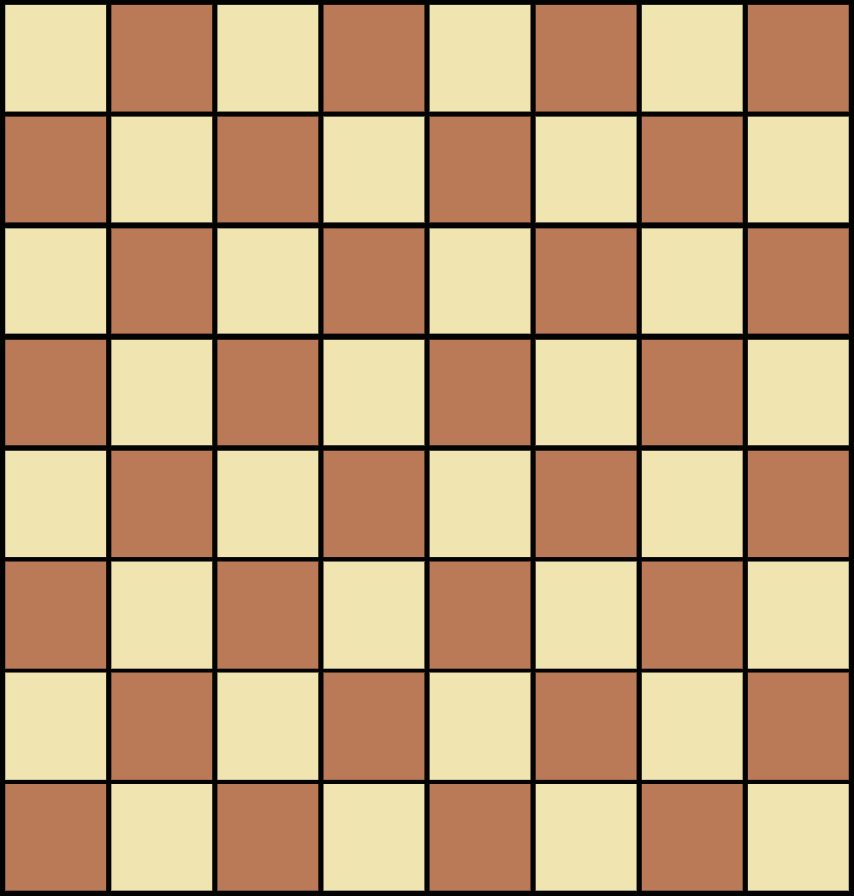
Give the GLSL for this pattern, as a Shadertoy shader.

```glsl
const vec3 CREAM = vec3(0.94, 0.895, 0.69);
const vec3 CLAY = vec3(0.73, 0.48, 0.34);
const vec3 INK = vec3(0.01, 0.01, 0.005);

// Half widths of the nearest lines, in canvas heights; rows vary gently
vec2 lineHalfWidth(vec2 line) {
    return vec2(0.0029, 0.0028 + 0.00065 * cos((line.y - 5.3) * 0.9));
}

void mainImage(out vec4 fragColor, in vec2 fragCoord) {
    // Eight by eight board; the margin clamps onto the outer lines
    vec2 grid = (fragCoord / iResolution.xy - 0.5) * 8.05 + 4.0;
    grid = clamp(grid, 0.0, 8.0);

    // Alternating squares, clay at the lower left
    vec2 cell = floor(grid);
    vec3 color = mix(CLAY, CREAM, mod(cell.x + cell.y, 2.0));

    // Distance to the grid lines, smoothed over one pixel
    vec2 line = floor(grid + 0.5);
    vec2 dist = abs(grid - line) * iResolution.xy / (8.05 * iResolution.y);
    vec2 edge = dist - lineHalfWidth(line);
    float fill = clamp(min(edge.x, edge.y) * iResolution.y + 0.5, 0.0, 1.0);

    fragColor = vec4(mix(INK, color, fill), 1.0);
}
```
